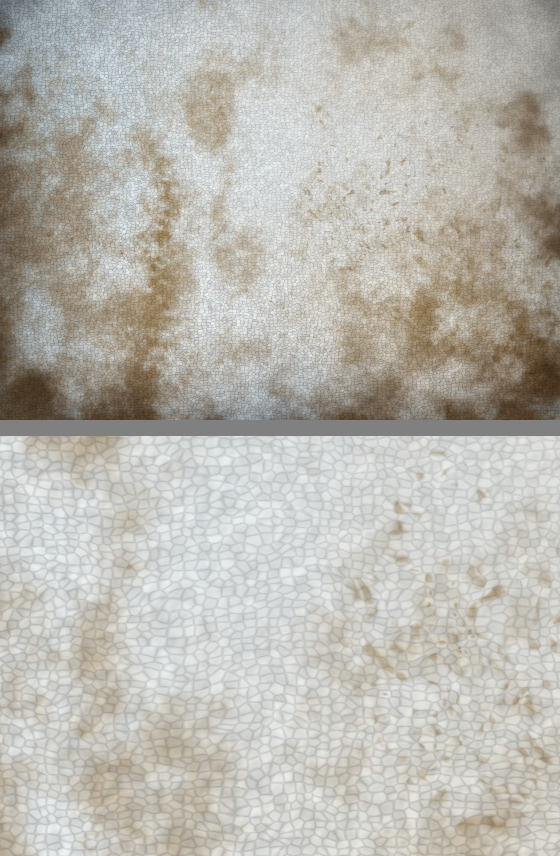
Top: the whole. Bottom: its middle third, enlarged.
Write a Shadertoy shader that draws this texture.

```glsl
// Aged pale leather with ochre stains, foxing spots, fine grain and dark worn edges.

const vec3 PALE   = vec3(0.835, 0.855, 0.862);
const vec3 COOL   = vec3(0.735, 0.795, 0.825);
const vec3 WARM   = vec3(0.800, 0.770, 0.715);
const vec3 TAN    = vec3(0.650, 0.590, 0.490);
const vec3 OCHRE  = vec3(0.560, 0.450, 0.285);
const vec3 UMBER  = vec3(0.420, 0.335, 0.250);
const vec3 SHADOW = vec3(0.520, 0.530, 0.540);

float hash(vec2 p) {
    vec3 q = fract(p.xyx * 0.1031);
    q += dot(q, q.yzx + 33.33);
    return fract((q.x + q.y) * q.z);
}

vec2 hash2(vec2 p) {
    return vec2(hash(p + 17.3), hash(p + 71.9));
}

float noise(vec2 p) {
    vec2 i = floor(p), f = fract(p);
    f = f * f * (3.0 - 2.0 * f);
    vec2 e = vec2(1.0, 0.0);
    return mix(mix(hash(i), hash(i + e.xy), f.x),
               mix(hash(i + e.yx), hash(i + e.xx), f.x), f.y);
}

float fbm(vec2 p) {
    float sum = 0.0, weight = 0.5, total = 0.0;
    for (int i = 0; i < 5; i++) {
        sum += weight * noise(p);
        total += weight;
        weight *= 0.56;
        p = mat2(1.6, 1.2, -1.2, 1.6) * p + 7.7;
    }
    return sum / total;
}

// Soft elliptical patch
float blob(vec2 p, vec2 centre, vec2 size) {
    vec2 d = (p - centre) / size;
    return exp(-dot(d, d));
}

// Leather cells: x is the crease strength, y a random tone for the cell
vec2 pebbles(vec2 p) {
    vec2 cell = floor(p);
    float near = 9.0, next = 9.0, tone = 0.0;
    for (int y = -1; y <= 1; y++)
    for (int x = -1; x <= 1; x++) {
        vec2 id = cell + vec2(x, y);
        float d = length(id + 0.15 + 0.7 * hash2(id) - p);
        next = min(next, max(near, d));
        if (d < near) { near = d; tone = hash(id + 5.0); }
    }
    return vec2(1.0 - smoothstep(0.0, 0.4, next - near), tone);
}

// Scattered soft spots; density is the chance that a cell holds one
float spots(vec2 p, float density) {
    vec2 cell = floor(p);
    float cover = 0.0;
    for (int y = -1; y <= 1; y++)
    for (int x = -1; x <= 1; x++) {
        vec2 id = cell + vec2(x, y);
        float radius = mix(0.18, 0.55, hash(id + 3.1));
        float d = length(id + hash2(id) - p);
        float present = smoothstep(0.0, 0.15, density - hash(id + 9.4));
        float strength = mix(0.4, 1.0, hash(id + 6.2));
        cover = max(cover, present * strength * (1.0 - smoothstep(radius * 0.3, radius, d)));
    }
    return cover;
}

// Darkness of the worn border, heaviest along the bottom
float border(vec2 uv) {
    vec2 q = abs(uv * 2.0 - 1.0);
    float bottom = 1.0 - smoothstep(0.3, 0.7, uv.y);
    return 0.62 * pow(q.x, 4.0) + mix(0.25, 0.85, bottom) * pow(q.y, 5.0);
}

void mainImage(out vec4 fragColor, in vec2 fragCoord) {
    vec2 uv = fragCoord / iResolution.xy;
    vec2 p = uv * vec2(4.0 / 3.0, 1.0);
    vec2 warp = vec2(fbm(p * 9.0), fbm(p * 9.0 + 40.0)) - 0.5;
    vec2 w = p + 0.09 * warp;

    float cloud = fbm(p * 3.2 + 11.0);
    float mottle = fbm(p * 12.0 + 23.0);
    float grit = fbm(p * 55.0 + 31.0);

    // Ground: cool on the left, warm on the right
    vec3 color = mix(PALE, COOL, 0.8 * (1.0 - smoothstep(0.05, 0.5, p.x + 0.5 * (cloud - 0.5))));
    color = mix(color, WARM, 0.75 * smoothstep(0.35, 1.25, p.x + 0.9 * (cloud - 0.5)));

    // Cloudy patina
    float patina = smoothstep(0.47, 0.70, 0.45 * cloud + 0.38 * mottle + 0.17 * grit
                 + 0.13 * blob(w, vec2(0.12, 0.66), vec2(0.22, 0.14)));
    color = mix(color, TAN, 0.75 * patina);

    // Vertical streaks and the large stain at lower right
    float streak = 0.85 * blob(w, vec2(0.38, 0.47), vec2(0.045, 0.22))
                 + 0.60 * blob(w, vec2(0.36, 0.14), vec2(0.075, 0.22))
                 + 0.40 * blob(w, vec2(0.545, 0.42), vec2(0.022, 0.30))
                 + 0.45 * blob(w, vec2(0.50, 0.75), vec2(0.07, 0.11));
    float pool = 0.75 * blob(w, vec2(1.05, 0.25), vec2(0.16, 0.14))
               + 0.70 * blob(w, vec2(1.30, 0.17), vec2(0.13, 0.20));
    float stain = (streak + pool) * smoothstep(0.25, 0.70, 0.6 * mottle + 0.4 * grit);
    color = mix(color, OCHRE, clamp(1.15 * stain, 0.0, 0.85));

    // Foxing spots, gathered into clusters
    float cluster = smoothstep(0.46, 0.66, fbm(p * 5.0 + 60.0));
    float middle = blob(p, vec2(0.75, 0.52), vec2(0.50, 0.26));
    float density = 0.04 + 0.65 * cluster * middle + 0.35 * clamp(streak + pool, 0.0, 1.0);
    float foxing = max(spots(w * 38.0 + 2.0 * warp, density),
                       0.8 * spots(w * 75.0 + 50.0, 0.8 * density));
    color = mix(color, OCHRE, 0.62 * foxing * smoothstep(0.2, 0.6, grit));

    // Worn border, grey or brown by patch
    float wear = clamp(border(uv) * (0.45 + 1.3 * mottle), 0.0, 1.0);
    float brown = smoothstep(0.40, 0.62, 0.5 * cloud + 0.5 * mottle + 0.22 * (0.5 - uv.y));
    color *= mix(vec3(1.0), mix(SHADOW, UMBER, brown), wear);

    // Fine grain, rougher at the left and bottom
    float rough = 1.0 - smoothstep(0.1, 0.8, min(p.x, p.y + 0.1));
    vec2 grain = pebbles((p + 0.025 * warp) * vec2(105.0, 145.0));
    float fibre = noise(mat2(0.8, 0.6, -0.6, 0.8) * p * vec2(190.0, 150.0)) - 0.5;
    float relief = 0.07 * (grain.y - 0.5) - 0.10 * (grain.x - 0.4) + 0.10 * fibre;
    color *= 1.0 + relief * mix(0.8, 1.5, rough);

    fragColor = vec4(clamp(color, 0.0, 1.0), 1.0);
}
```
